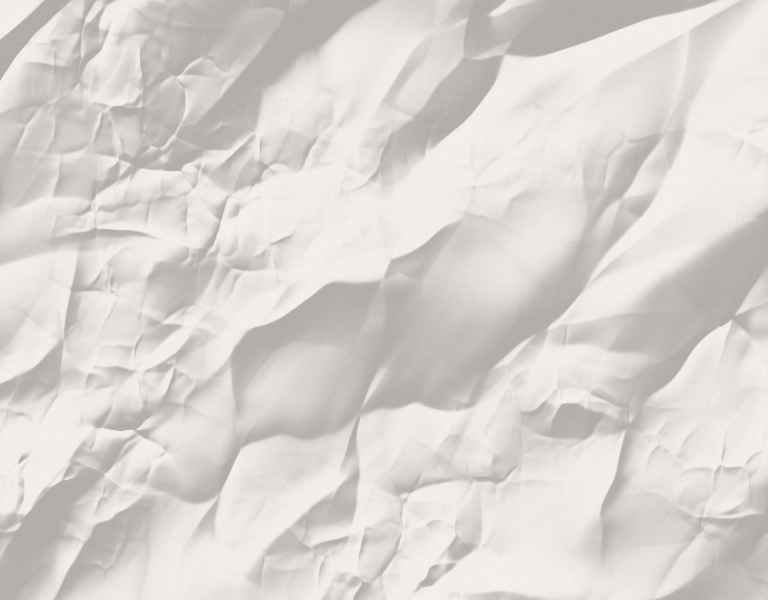
A Shadertoy shader for this texture:

```glsl
// Crumpled white paper: soft dents and sharp branching folds under a raking light.
#define SHADOW_COLOR vec3(0.700, 0.680, 0.668)
#define LIGHT_COLOR vec3(0.948, 0.938, 0.920)
#define LIGHT_DIR vec2(-0.45, 0.89)
#define FOLD_ANGLE 0.65      // main direction of the folds, radians
#define FOLD_SCALE 2.5       // largest fold cells per canvas height
#define FOLD_DEPTH 1.75
#define DENT_DEPTH 0.62
#define CREASE_SOFTNESS 0.022
#define EXPOSURE 0.52
#define CONTRAST 1.15
#define GRAIN 0.012

vec2 hash2(vec2 p) {
    vec3 q = fract(p.xyx * vec3(0.1031, 0.1030, 0.0973));
    q += dot(q, q.yzx + 33.33);
    return fract((q.xx + q.yz) * q.zy);
}

float cornerSlope(vec2 cell, vec2 offset) {
    float angle = 6.2832 * hash2(cell).x;
    return dot(vec2(cos(angle), sin(angle)), offset);
}

float gradientNoise(vec2 p) {
    vec2 i = floor(p), f = p - i;
    vec2 u = f * f * f * (f * (f * 6.0 - 15.0) + 10.0);
    vec2 e = vec2(1.0, 0.0);
    return mix(mix(cornerSlope(i, f), cornerSlope(i + e, f - e), u.x),
               mix(cornerSlope(i + e.yx, f - e.yx),
                   cornerSlope(i + 1.0, f - 1.0), u.x), u.y);
}

vec2 rotate(vec2 p, float angle) {
    float c = cos(angle), s = sin(angle);
    return vec2(c * p.x + s * p.y, c * p.y - s * p.x);
}

// Gap between the two nearest cell centres: zero along the fold lines.
float foldDistance(vec2 p) {
    vec2 cell = floor(p);
    float nearest = 9.0, second = 9.0;
    for (int y = -1; y <= 1; y++)
    for (int x = -1; x <= 1; x++) {
        vec2 id = cell + vec2(x, y);
        float d = length(id + hash2(id) - p);
        second = min(second, max(nearest, d));
        nearest = min(nearest, d);
    }
    return second - nearest;
}

float paperHeight(vec2 p) {
    // Broad dents
    vec2 dent = rotate(p, FOLD_ANGLE) * vec2(0.75, 1.2);
    float height = DENT_DEPTH * (gradientNoise(dent * 2.4 + 7.0) / 2.4
                 + 0.6 * gradientNoise(dent * 5.3 + 31.0) / 5.3);

    // Fine folds gather in patches, large folds run everywhere
    float patches = smoothstep(-0.12, 0.38, gradientNoise(p * 2.3 + 11.0));
    float scale = FOLD_SCALE;
    for (int i = 0; i < 4; i++) {
        float layer = float(i);
        vec2 q = rotate(p, FOLD_ANGLE + 0.8 * sin(2.4 * layer));
        q = q * vec2(0.75, 1.2) * scale + 19.7 * (layer + 1.0);
        q += 0.28 * vec2(gradientNoise(q * 1.2), gradientNoise(q * 1.2 + 53.0));
        q += 0.06 * vec2(gradientNoise(q * 4.1), gradientNoise(q * 4.1 + 71.0));

        float d = length(vec2(foldDistance(q), CREASE_SOFTNESS));
        float width = mix(0.34, 0.22, layer / 3.0);
        float strength = clamp(2.2 * gradientNoise(q * 0.7 + 5.0), -1.0, 1.0);
        strength *= i < 2 ? 1.0 : patches * 1.1;
        height += FOLD_DEPTH * strength * width * exp(-d / width) / scale;
        scale *= 1.8;
    }
    return height;
}

void mainImage(out vec4 fragColor, in vec2 fragCoord) {
    vec2 p = fragCoord / iResolution.y;

    // Slope towards the light
    vec2 toLight = normalize(LIGHT_DIR);
    float reach = 0.0028;
    float slope = (paperHeight(p - toLight * reach)
                 - paperHeight(p + toLight * reach)) / (2.0 * reach);

    // Soft tone curve and faint paper grain
    float tone = 1.0 / (1.0 + exp(-EXPOSURE - 2.0 * CONTRAST * slope));
    vec3 color = mix(SHADOW_COLOR, LIGHT_COLOR, tone);
    color += GRAIN * gradientNoise(p * 130.0);
    fragColor = vec4(color, 1.0);
}
```
